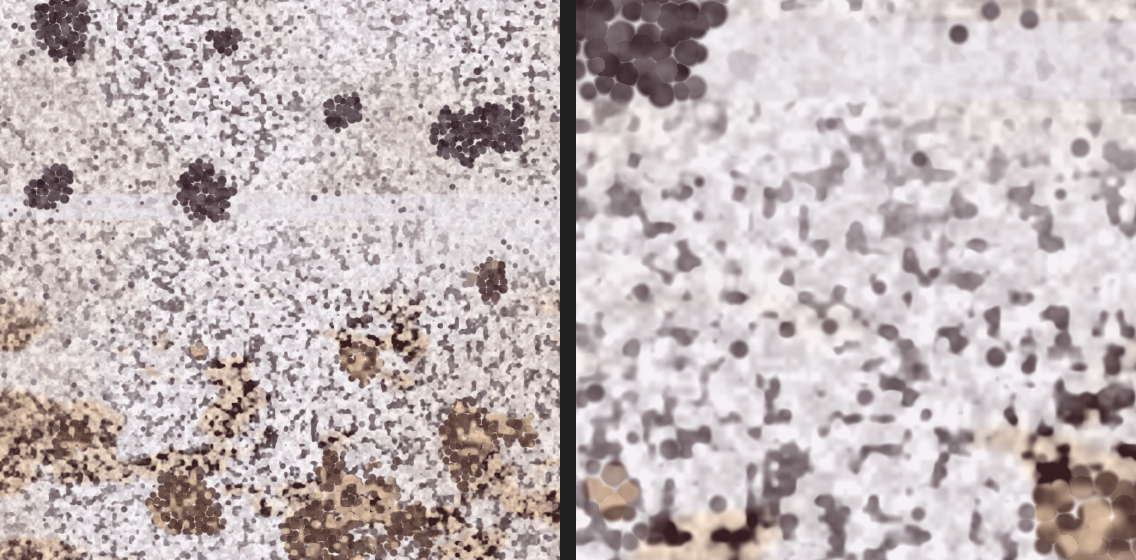
Left: the whole. Right: its middle third, enlarged.
A Shadertoy shader for this texture:

```glsl
// Pale speckled mineral surface with ragged maroon and rusty clumps of grains.
#define INK vec3(0.20, 0.12, 0.15)
#define PAPER vec3(0.93, 0.912, 0.925)
#define CREAM vec3(1.0, 0.975, 0.94)
#define RUST vec3(1.10, 0.95, 0.74)
#define GRAIN_CELLS 92.0
#define SPECK_SHARE 0.045
#define PIT_DEPTH 0.48
#define CLUMPS 13
#define BAND_BOTTOM 0.607
#define BAND_TOP 0.654

float hash(vec2 p) {
    vec3 q = fract(p.xyx * 0.1031);
    q += dot(q, q.yzx + 33.33);
    return fract((q.x + q.y) * q.z);
}

float noise(vec2 p) {
    vec2 i = floor(p), f = fract(p);
    f = f * f * (3.0 - 2.0 * f);
    return mix(mix(hash(i), hash(i + vec2(1, 0)), f.x),
               mix(hash(i + vec2(0, 1)), hash(i + vec2(1, 1)), f.x), f.y);
}

float fbm(vec2 p) {
    float sum = 0.0, weight = 0.533;
    for (int i = 0; i < 4; i++) {
        sum += weight * noise(p);
        p = mat2(1.6, 1.2, -1.2, 1.6) * p + 7.3;
        weight *= 0.5;
    }
    return sum;
}

// x: clump strength, positive inside; y: rustiness of the nearest clump
vec2 clumpField(vec2 p) {
    vec2 best = vec2(-9.0, 0.0);
    for (int i = 1; i <= CLUMPS; i++) {
        float n = float(i);
        vec2 centre = fract(vec2(0.58, 0.52) + n * vec2(0.7549, 0.5698));
        float size = fract(n * 0.618);
        float radius = 0.025 + 0.066 * size * size;
        float strength = 1.0 - length((p - centre) * vec2(0.8, 1.0)) / radius;
        if (strength > best.x)
            best = vec2(strength, smoothstep(0.68, 0.38, centre.y));
    }
    best.x += 2.3 * (fbm(p * 17.0 + 3.0) - 0.5);
    return best;
}

// x: cover, y: tone, z: rustiness of round grains, gathered or lone
vec3 grains(vec2 p) {
    vec2 g = p * GRAIN_CELLS, cell = floor(g);
    vec3 result = vec3(0.0, 0.3, 0.0);
    for (int j = -1; j <= 1; j++)
    for (int i = -1; i <= 1; i++) {
        vec2 id = cell + vec2(i, j);
        vec2 centre = id + 0.15 + 0.7 * vec2(hash(id + 11.0), hash(id + 47.0));
        vec2 clump = clumpField(centre / GRAIN_CELLS);
        float inside = smoothstep(-0.05, 0.3, clump.x);
        float chance = max(SPECK_SHARE, 0.97 * inside);
        if (hash(id + 83.0) > chance) continue;
        float radius = mix(0.25, 0.55, hash(id + 29.0)) + 0.3 * inside;
        float cover = 1.0 - smoothstep(radius - 0.18, radius + 0.18, length(g - centre));
        float tone = mix(0.28, 0.05, inside) + 0.18 * hash(id + 61.0);
        if (cover > result.x)
            result = vec3(cover, tone + 0.1 * inside * clump.y, clump.y * inside);
    }
    return result;
}

void mainImage(out vec4 fragColor, in vec2 fragCoord) {
    vec2 p = fragCoord / iResolution.y;

    // Regions: clean horizontal band, soft smooth zone, cream stain
    float edge = 0.0025;
    float band = smoothstep(BAND_BOTTOM - edge, BAND_BOTTOM + edge, p.y)
               * (1.0 - smoothstep(BAND_TOP - edge, BAND_TOP + edge, p.y));
    float smoothZone = smoothstep(0.45, 0.9, p.x) * exp(-pow((p.y - 0.58) / 0.09, 2.0));
    float clean = max(band, smoothZone);
    float cream = smoothstep(0.42, 0.62, fbm(p * 2.6 + 5.0)) * (1.0 - clean);

    // Fine mottling with darker pits between pale cells
    float fine = 0.6 * noise(p * 120.0) + 0.4 * noise(p * 235.0 + 9.0);
    float pits = 0.7 * noise(p * 98.0 + 31.0) + 0.3 * noise(p * 190.0 + 17.0);
    float depth = PIT_DEPTH * mix(0.5, 1.25, smoothstep(0.3, 0.7, fbm(p * 3.2 + 21.0)));
    depth *= (1.0 - 0.7 * clean) * (1.0 - 0.35 * cream);
    depth += 0.14 * smoothstep(0.3, 1.0, p.x - p.y + 0.4) * (1.0 - clean);
    float tone = 0.955 + 0.42 * (fine - 0.5) * (1.0 - 0.5 * clean);
    tone -= depth * smoothstep(0.5, 0.76, pits) + 0.025 * cream;

    // Steep wavy ripples inside the cream stain
    vec2 along = mat2(0.94, -0.34, 0.34, 0.94) * p;
    float ripple = noise(along * vec2(85.0, 26.0) + 2.0 * noise(p * 22.0));
    tone -= 0.16 * cream * (ripple - 0.4);

    // Diffuse tan patches, wider than tall
    float patches = smoothstep(0.57, 0.68, fbm(p * vec2(7.0, 12.0) + 40.0));
    patches *= smoothstep(0.52, 0.38, p.y);
    tone -= patches * (0.1 + 0.35 * smoothstep(0.35, 0.65, pits));

    // Grains and clumps, with pale bubbles in the rusty ones
    vec3 grain = grains(p);
    float bubble = smoothstep(0.5, 0.8, noise(p * 78.0 + 13.0));
    float mottled = grain.y + 0.22 * (fine - 0.5) + bubble * mix(0.12, 0.5, grain.z);
    tone = mix(tone, mottled, grain.x);

    vec3 color = mix(INK, PAPER, clamp(tone, 0.0, 1.04));
    color *= mix(vec3(1.0), CREAM, cream * (1.0 - grain.x));
    color *= mix(vec3(1.0), RUST, max(0.75 * grain.x * grain.z, 0.5 * patches));
    fragColor = vec4(clamp(color, 0.0, 1.0), 1.0);
}
```
